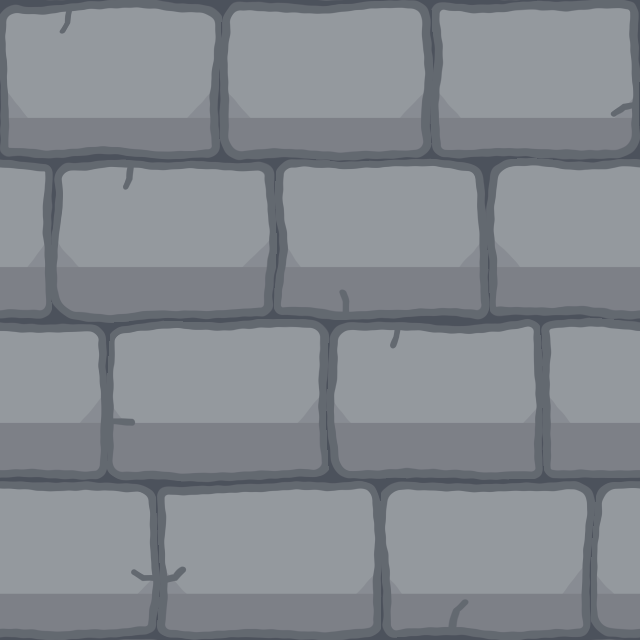
Give the GLSL for this texture, as a Shadertoy shader.

```glsl
// Staggered courses of worn grey stone blocks with dark joints, shaded feet and small cracks.

#define COLS 3.0
#define ROWS 4.0
#define OUTLINE 0.0125      // width of the rim round each block
#define SWAY 0.010          // bend shared by neighbouring blocks
#define ROUGH 0.009         // bend of each block's own edge
#define GRIT 0.0022         // fine chipping of the edge
#define CRACK_WIDTH 0.0048  // half width of a crack
#define FACE vec3(0.58, 0.60, 0.62)
#define SHADE vec3(0.49, 0.50, 0.53)
#define RIM vec3(0.39, 0.41, 0.44)
#define GAP vec3(0.30, 0.32, 0.36)

const float TAU = 6.28319;

float hash(vec2 p) {
    return fract(sin(dot(p, vec2(127.1, 311.7))) * 43758.5);
}

// Index wrapped to 0 .. count-1
float wrap(float i, float count) {
    return floor(mod(i + 0.5, count));
}

float cornerSlope(vec2 cell, vec2 offset, vec2 f, float period, float seed) {
    vec2 c = cell + offset;
    c = vec2(wrap(c.x, period), wrap(c.y, period));
    float angle = TAU * hash(c + seed * vec2(3.7, 1.9));
    return dot(vec2(cos(angle), sin(angle)), f - offset);
}

// Gradient noise that tiles over the unit square
float noise(vec2 p, float period, float seed) {
    p *= period;
    vec2 cell = floor(p), f = p - cell;
    vec2 u = f * f * f * (f * (f * 6.0 - 15.0) + 10.0);
    vec2 e = vec2(0.0, 1.0);
    return mix(mix(cornerSlope(cell, e.xx, f, period, seed), cornerSlope(cell, e.yx, f, period, seed), u.x),
               mix(cornerSlope(cell, e.xy, f, period, seed), cornerSlope(cell, e.yy, f, period, seed), u.x), u.y);
}

vec2 wobble(vec2 p, float period, float seed) {
    return vec2(noise(p, period, seed), noise(p, period, seed + 37.0));
}

// Coverage of the inside of a distance field
float cover(float d) {
    float px = 0.7 / iResolution.y;
    return 1.0 - smoothstep(-px, px, d);
}

float segment(vec2 p, vec2 a, vec2 b) {
    vec2 pa = p - a, ba = b - a;
    return length(pa - ba * clamp(dot(pa, ba) / dot(ba, ba), 0.0, 1.0));
}

// Upright joint to the left of a block; each course steps a quarter block
float jointX(float col, float row) {
    float jitter = 0.008 * (hash(vec2(wrap(col, COLS), row) + 5.3) - 0.5);
    return (col + row / ROWS) / COLS + 0.008 - 0.009 * cos(TAU * col / COLS) + jitter;
}

// Hooked crack running inward from one side of the block
float crack(vec2 q, vec2 halfSize, vec2 id) {
    // Side: 0 left, 1 top, 2 none, 3 right, 4 bottom
    float stride = mod(id.y, 2.0) > 0.5 ? 0.5 * (id.y + 5.0) : 1.0;
    float side = mod((id.y < 1.5 ? 1.0 : 0.0) + stride * id.x, 5.0);
    if (abs(side - 2.0) < 0.5) return 1.0;
    bool upright = abs(side - 1.0) < 0.5 || side > 3.5;
    float inward = side < 0.5 || side > 3.5 ? 1.0 : -1.0;
    vec2 c = upright ? q.yx : q;
    vec2 extent = upright ? halfSize.yx : halfSize;
    // x is the depth from the side, y the distance along it
    c = vec2(extent.x + inward * c.x, c.y + extent.y * mix(0.24, 0.42, hash(id + 2.7)));
    float depth = mix(0.024, 0.042, hash(id + 8.1));
    float hook = 0.024 * (hash(id + 4.4) - 0.5);
    vec2 knee = vec2(depth, 0.3 * hook);
    float d = min(segment(c, vec2(0.0), knee), segment(c, knee, knee + vec2(0.013, hook)));
    return d - CRACK_WIDTH;
}

void mainImage(out vec4 fragColor, in vec2 fragCoord) {
    vec2 p = fragCoord / iResolution.y;
    vec2 bent = p + SWAY * wobble(p, 7.0, 1.0);

    // Find the block, counting courses from the top
    float course = floor((1.0 - bent.y) * ROWS);
    float row = wrap(course, ROWS);
    float col = floor(bent.x * COLS - row / ROWS);
    if (bent.x < jointX(col, row)) col -= 1.0;
    else if (bent.x >= jointX(col + 1.0, row)) col += 1.0;
    float left = jointX(col, row), right = jointX(col + 1.0, row);
    vec2 id = vec2(wrap(col, COLS), row);
    float seed = 11.0 + id.x + COLS * id.y;

    // Rounded block with its own uneven edge
    vec2 center = vec2(0.5 * (left + right), 1.0 - (course + 0.5) / ROWS);
    vec2 halfSize = 0.5 * vec2(right - left, 1.0 / ROWS) - vec2(0.0, 0.0035);
    vec2 q = bent - center + ROUGH * wobble(p, 9.0, seed) + GRIT * wobble(p, 48.0, seed);
    float radius = mix(0.014, 0.036, hash(id + 3.1 * sign(q)));
    vec2 a = abs(q) - halfSize + radius;
    float block = length(max(a, 0.0)) + min(max(a.x, a.y), 0.0) - radius;

    // Level shade along the foot, with sloped corners
    float shadeHeight = 0.0775 + 0.0128 * sin(0.25 * TAU * row - 1.15);
    float above = p.y - (1.0 - (course + 1.0) / ROWS) - shadeHeight;
    float fromSide = halfSize.x - abs(q.x) - OUTLINE;
    float slopeHeight = mix(0.02, 0.042, hash(id + vec2(sign(q.x), 6.2)));
    float slope = 0.64 * (above + 1.2 * fromSide - slopeHeight);
    vec3 face = mix(FACE, mix(FACE, SHADE, 0.5), cover(slope));
    face = mix(face, SHADE, cover(above));
    face = mix(face, RIM, cover(crack(q, halfSize, id)));

    vec3 color = mix(GAP, RIM, cover(block));
    color = mix(color, face, cover(block + OUTLINE));
    fragColor = vec4(color, 1.0);
}
```
